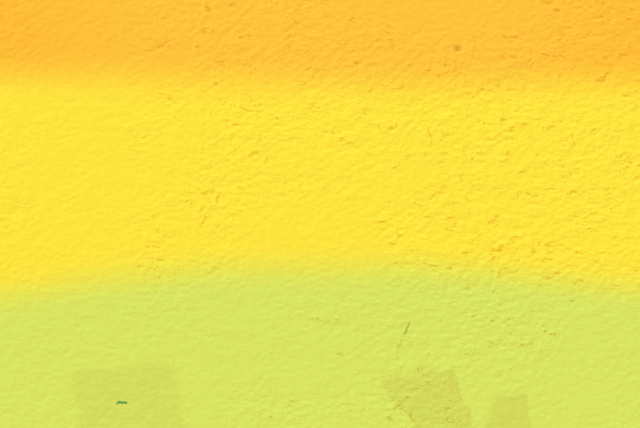
Give the GLSL for this texture, as a Shadertoy shader.

```glsl
// A sunlit plaster wall in three soft paint bands: orange, yellow and lime.
// Noise-warped band edges are tinted by a raking-light relief built from
// layered value noise, with thin flakes, stained patches and a few scars.

#define ORANGE vec3(0.995, 0.768, 0.235)
#define YELLOW vec3(0.995, 0.894, 0.243)
#define LIME vec3(0.850, 0.895, 0.380)
#define STAIN vec3(0.825, 0.845, 0.355)
#define ORANGE_EDGE 0.808
#define LIME_EDGE 0.380
#define GRAIN_SCALE 100.0
#define RELIEF 0.135
#define CHIP_AMOUNT 0.55
#define CRACK_AMOUNT 0.40

float hash(vec2 p) {
    return fract(sin(dot(p, vec2(127.1, 311.7))) * 43758.5453);
}

float noise(vec2 p) {
    vec2 i = floor(p), f = fract(p);
    f = f * f * (3.0 - 2.0 * f);
    return mix(mix(hash(i), hash(i + vec2(1, 0)), f.x),
               mix(hash(i + vec2(0, 1)), hash(i + vec2(1, 1)), f.x), f.y);
}

float fbm(vec2 p) {
    float sum = 0.0, amp = 0.5;
    for (int i = 0; i < 4; i++) {
        sum += amp * noise(p);
        p = mat2(1.6, 1.2, -1.2, 1.6) * p + 7.3;
        amp *= 0.5;
    }
    return sum;
}

// Plaster height: fine grain, slightly stretched sideways, over faint trowel marks
float plaster(vec2 p) {
    vec2 q = p + 0.02 * vec2(noise(p * 9.0), noise(p * 9.0 + 40.0));
    return fbm(q * GRAIN_SCALE * vec2(0.8, 1.15)) + 0.35 * noise(q * vec2(34.0, 52.0));
}

float segmentDist(vec2 p, vec2 a, vec2 b) {
    vec2 d = b - a;
    return length(p - a - d * clamp(dot(p - a, d) / dot(d, d), 0.0, 1.0));
}

float boxDist(vec2 p, vec2 center, vec2 halfSize) {
    vec2 d = abs(p - center) - halfSize;
    return length(max(d, 0.0)) + min(max(d.x, d.y), 0.0);
}

float fill(float dist, float blur) {
    return 1.0 - smoothstep(-blur, blur, dist);
}

// Paint bands with bowed, misty transitions
vec3 paint(vec2 p) {
    float side = (p.x - 0.78) / 0.75;
    float drift = 0.025 * (fbm(p * vec2(4.0, 7.0)) - 0.47);
    float limeEdge = LIME_EDGE - 0.060 * side * side + drift;
    float orangeEdge = ORANGE_EDGE + 0.012 * side * side - 0.008 * side + drift;
    vec3 col = mix(LIME, YELLOW, smoothstep(-0.065, 0.060, p.y - limeEdge));
    vec3 deep = ORANGE - vec3(0.0, 0.03, 0.02) * smoothstep(0.4, 1.1, abs(side));
    return mix(col, deep, smoothstep(-0.065, 0.060, p.y - orangeEdge));
}

// Darker ragged areas along the foot of the wall
float stains(vec2 p) {
    vec2 q = p + 0.09 * (vec2(fbm(p * 11.0), fbm(p * 11.0 + 31.0)) - 0.47);
    float left = fill(boxDist(q, vec2(0.30, 0.05), vec2(0.12, 0.085)), 0.012);
    float slant = 0.35 * (q.y - 0.06);
    float middle = fill(boxDist(q + vec2(slant, 0.0), vec2(1.02, 0.03), vec2(0.080, 0.10)), 0.005);
    float right = fill(boxDist(q, vec2(1.195, 0.0), vec2(0.045, 0.052)), 0.005);
    return max(0.65 * left, max(middle, right));
}

void mainImage(out vec4 fragColor, in vec2 fragCoord) {
    vec2 p = fragCoord / iResolution.y;
    p.x *= 1.5 * iResolution.y / iResolution.x;
    float px = 1.0 / iResolution.y;
    vec3 col = mix(paint(p), STAIN, 0.9 * stains(p));

    // Raking light from the upper left
    vec2 toLight = vec2(-0.0016, 0.0023);
    float slope = plaster(p - toLight) - plaster(p + toLight);
    float wear = fbm(p * 5.0 + 3.0) + 0.14 * smoothstep(0.7, 1.3, p.x);
    float strength = RELIEF * mix(0.65, 1.2, smoothstep(0.35, 0.7, wear));
    col *= 1.0 + strength * clamp(slope, -0.5, 0.35) * vec3(0.5, 0.9, 1.5);

    // Thin sideways flakes and broken hairline cracks gathered in worn areas
    vec2 flake = p + 0.03 * vec2(noise(p * 20.0), noise(p * 20.0 + 9.0));
    float worn = smoothstep(0.40, 0.64, wear);
    float chip = smoothstep(0.63, 0.75, fbm(flake * vec2(42.0, 76.0) + 17.0));
    chip *= worn * smoothstep(0.15, -0.2, slope);
    float ridge = abs(fbm(flake * vec2(13.0, 22.0) + 51.0) - 0.47);
    float crack = 1.0 - smoothstep(0.006, 0.030, ridge);
    crack *= worn * smoothstep(0.52, 0.68, noise(p * vec2(32.0, 44.0) + 80.0));
    crack *= smoothstep(0.2, -0.2, slope);
    float damage = max(CHIP_AMOUNT * chip, CRACK_AMOUNT * crack);
    col *= 1.0 - damage * vec3(0.08, 0.23, 0.36);

    // Scars: a slanted scratch, faint streaks, pits
    vec2 w = p + 0.010 * (vec2(noise(p * 90.0), noise(p * 90.0 + 5.0)) - 0.5);
    float blur = max(0.0018, px);
    float scratch = fill(segmentDist(w, vec2(0.960, 0.246), vec2(0.948, 0.222)) - 0.0022, blur);
    scratch += 0.4 * fill(segmentDist(w, vec2(0.947, 0.218), vec2(0.928, 0.165)) - 0.0008, blur);
    scratch += 0.6 * fill(segmentDist(w, vec2(1.080, 0.581), vec2(1.088, 0.591)) - 0.0012, blur);
    col = mix(col, vec3(0.60, 0.62, 0.24), 0.65 * min(scratch, 1.0));
    float streak = fill(segmentDist(w, vec2(1.004, 0.703), vec2(1.011, 0.665)) - 0.002, blur);
    streak += fill(segmentDist(w, vec2(0.613, 0.689), vec2(0.605, 0.670)) - 0.0015, blur);
    streak += fill(segmentDist(w, vec2(0.788, 0.176), vec2(0.802, 0.168)) - 0.002, blur);
    col = mix(col, col * vec3(0.96, 0.83, 0.75), 0.6 * min(streak, 1.0));

    // Small drilled ring and a bare green chip
    float hole = length(p - vec2(1.071, 0.888));
    col = mix(col, vec3(0.78, 0.51, 0.12), 0.8 * fill(abs(hole - 0.0062) - 0.001, blur));
    col = mix(col, vec3(0.72, 0.46, 0.13), 0.7 * fill(hole - 0.0025, blur));
    float bare = segmentDist(w, vec2(0.279, 0.057), vec2(0.296, 0.060)) - 0.0045;
    col = mix(col, vec3(0.40, 0.61, 0.32), 0.9 * fill(bare, blur));

    fragColor = vec4(clamp(col, 0.0, 1.0), 1.0);
}
```
